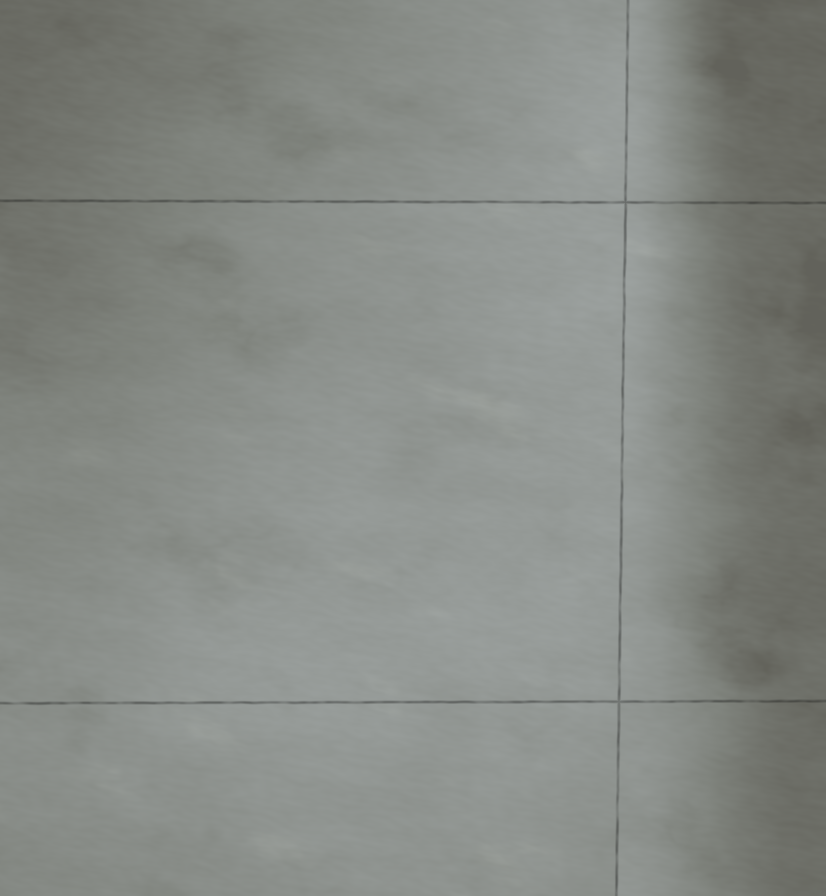
A WebGL 1 fragment shader for this texture:

```glsl
precision highp float;

uniform vec2 u_resolution;

// Lengths are fractions of the canvas height
const vec2 TILE_SIZE = vec2(0.92, 0.561);
const vec2 JOINT_ORIGIN = vec2(0.688, 0.215);
const float JOINT_LEAN = 0.013;
const float ROW_CONVERGENCE = 0.010;
const float JOINT_HALF_WIDTH = 0.0008;
const float JOINT_SOFTNESS = 0.0020;
const float JOINT_WOBBLE = 0.0008;
const float JOINT_DARKNESS = 0.34;

const vec3 STONE_SHADED = vec3(0.385, 0.385, 0.355);
const vec3 STONE_MID = vec3(0.495, 0.51, 0.485);
const vec3 STONE_LIT = vec3(0.595, 0.615, 0.605);
const vec3 SCUFF_TINT = vec3(0.030, 0.030, 0.027);

const float CORNER_SHADE = 0.66;
const float CLOUD_STRENGTH = 0.26;
const float STREAK_STRENGTH = 0.11;
const float SMUDGE_STRENGTH = 0.16;
const float VEIN_STRENGTH = 0.07;
const float GRAIN_STRENGTH = 0.06;

vec2 gradientAt(vec2 cell) {
    float h = fract(sin(dot(cell, vec2(127.1, 311.7))) * 43758.55);
    float angle = 6.28318 * h;
    return vec2(cos(angle), sin(angle));
}

float gradientNoise(vec2 p) {
    vec2 i = floor(p);
    vec2 f = p - i;
    vec2 w = f * f * f * (f * (f * 6.0 - 15.0) + 10.0);
    float a = dot(gradientAt(i), f);
    float b = dot(gradientAt(i + vec2(1.0, 0.0)), f - vec2(1.0, 0.0));
    float c = dot(gradientAt(i + vec2(0.0, 1.0)), f - vec2(0.0, 1.0));
    float d = dot(gradientAt(i + 1.0), f - 1.0);
    return mix(mix(a, b, w.x), mix(c, d, w.x), w.y);
}

float fbm(vec2 p) {
    float sum = 0.0;
    float amplitude = 0.6;
    for (int octave = 0; octave < 5; octave++) {
        sum += amplitude * gradientNoise(p);
        p = mat2(1.6, 1.2, -1.2, 1.6) * p + 7.3;
        amplitude *= 0.5;
    }
    return sum;
}

// Room light: dim upper-left corner and a soft shadow on the right
float roomLight(vec2 uv) {
    float fromCorner = 1.15 * length(uv - vec2(0.0, 1.0));
    float corner = CORNER_SHADE * (1.0 - smoothstep(0.0, 1.0, fromCorner));
    float edgeEnd = mix(0.98, 0.89, uv.y);
    float shadow = smoothstep(0.75, edgeEnd, uv.x) * mix(0.62, 0.90, uv.y);
    float leftFalloff = 0.16 * (1.0 - smoothstep(0.0, 0.4, uv.x));
    float floorFalloff = 0.16 * (1.0 - smoothstep(0.0, 0.6, uv.y));
    return 1.0 - corner - shadow - leftFalloff - floorFalloff;
}

// Clouds, brushed streaks and faint smudged veins, shifted for each tile
float stoneTone(vec2 p, vec2 seed, float dimness) {
    vec2 q = p + seed;
    vec2 along = vec2(q.x, q.y + 0.15 * q.x);
    float clouds = fbm(q * vec2(2.6, 3.6));
    float streaks = fbm(along * vec2(8.0, 30.0));
    float grain = gradientNoise(along * vec2(60.0, 170.0));
    float smudge = smoothstep(0.02, 0.4, fbm(q * vec2(6.0, 8.0) + 23.0));
    float ridge = abs(fbm(q * vec2(9.0, 14.0) + 11.0));
    float vein = smudge * (1.0 - smoothstep(0.0, 0.12, ridge));
    return CLOUD_STRENGTH * clouds + STREAK_STRENGTH * streaks + GRAIN_STRENGTH * grain
        - (SMUDGE_STRENGTH * smudge + VEIN_STRENGTH * vein) * mix(0.5, 1.2, dimness);
}

// Sparse pale rubs that slant down to the right
float scuffs(vec2 p, vec2 seed) {
    vec2 q = p + seed;
    q.y += 0.25 * q.x;
    float patches = smoothstep(0.16, 0.45, fbm(q * vec2(7.0, 17.0) + 41.0));
    return patches * (0.7 + fbm(q * vec2(25.0, 70.0)));
}

float jointMask(vec2 grid, vec2 p, float pixel) {
    vec2 wobble = vec2(gradientNoise(p.yx * 45.0), gradientNoise(p * 45.0 + 19.0));
    vec2 g = grid + JOINT_WOBBLE * wobble;
    vec2 nearest = abs(g - TILE_SIZE * floor(g / TILE_SIZE + 0.5));
    float soft = max(JOINT_SOFTNESS, pixel);
    vec2 lines = 1.0 - smoothstep(JOINT_HALF_WIDTH - 0.4 * soft, JOINT_HALF_WIDTH + soft, nearest);
    float wear = 0.8 + 0.5 * gradientNoise(p * 28.0) + 0.5 * gradientNoise(p * 95.0);
    return max(lines.x, lines.y) * clamp(wear, 0.4, 1.0);
}

void main() {
    vec2 uv = gl_FragCoord.xy / u_resolution;
    vec2 p = gl_FragCoord.xy / u_resolution.y;

    // Tile grid with a slight perspective lean
    vec2 grid = vec2(p.x - JOINT_LEAN * p.y, 0.5 + (p.y - 0.5) * (1.0 + ROW_CONVERGENCE * p.x));
    grid -= JOINT_ORIGIN;
    vec2 seed = 3.7 * gradientAt(floor(grid / TILE_SIZE) + 5.0);

    // Stone surface under the light
    float light = roomLight(uv);
    float dimness = clamp(1.0 - light, 0.0, 1.0);
    float tone = clamp(light + stoneTone(p, seed, dimness), 0.0, 1.1);
    vec3 color = mix(STONE_SHADED, STONE_MID, min(2.0 * tone, 1.0));
    color = mix(color, STONE_LIT, max(2.0 * tone - 1.0, 0.0));
    color += SCUFF_TINT * scuffs(p, seed) * smoothstep(0.3, 0.9, tone);

    // Joints
    color *= 1.0 - JOINT_DARKNESS * jointMask(grid, p, 1.0 / u_resolution.y);
    gl_FragColor = vec4(color, 1.0);
}
```
